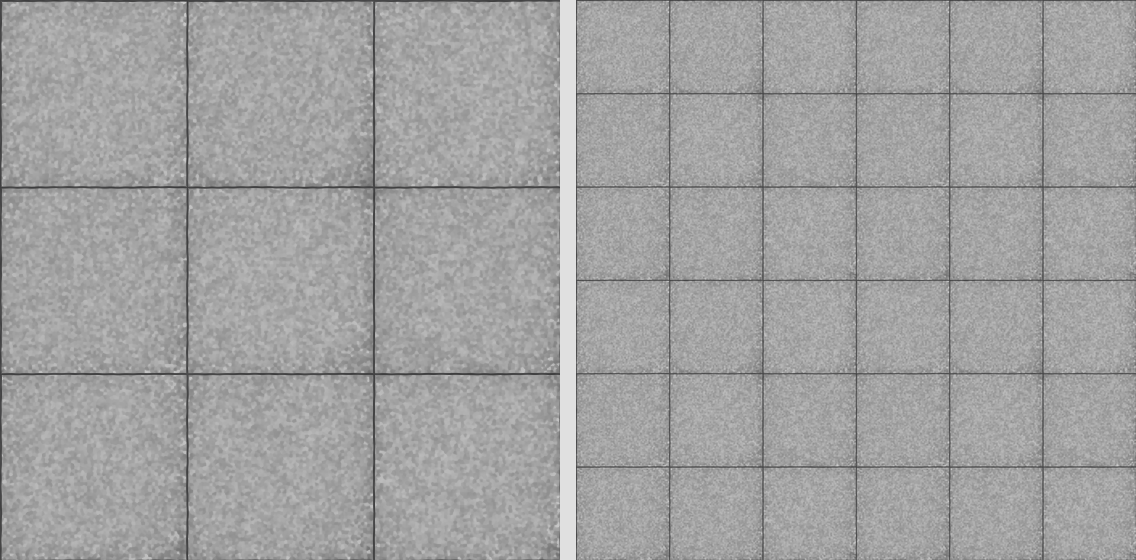
Left: one tile. Right: repeated 2 by 2.
This texture is drawn by a Shadertoy shader. Its source:

```glsl
// Square grey concrete pavers in a regular grid with thin dark joints.
// Wrapped, softly blended cellular noise gives the fine grain and patchy
// dirt; distances to the four sides of each paver give the edge wear.

#define TILES 3.0            // pavers across and down
#define JOINT_WIDTH 0.0105   // in paver widths
#define JOINT_SHIFT 0.004    // joint offset, right and down
#define FINE_CELLS 174.0     // fine grains across the canvas
#define COARSE_CELLS 78.0    // coarse mottling across the canvas
#define DIRT_CELLS 30.0      // dirt patches across the canvas
#define GRAIN_CONTRAST 0.125
#define MOTTLE_CONTRAST 0.045
#define WEAR_DEPTH 0.055     // falloff of edge dirt, in paver widths
#define STONE_COLOR vec3(0.650)
#define JOINT_COLOR vec3(0.265, 0.265, 0.268)

const float TAU = 6.2831853;

// Three random values per integer cell
vec3 hash3(vec2 cell, float seed) {
    uvec3 h = uvec3(uint(cell.x), uint(cell.y), uint(seed)) * 1664525u + 1013904223u;
    for (int i = 0; i < 2; i++) {
        h.x += h.y * h.z;
        h.y += h.z * h.x;
        h.z += h.x * h.y;
        h ^= h >> 16u;
    }
    return vec3(h & 65535u) / 65535.0;
}

// Cellular tones blended around jittered points, in -0.5..0.5, wrapping at 1
float grain(vec2 uv, float cells, float seed) {
    vec2 p = uv * cells, base = floor(p);
    float sum = 0.0, total = 0.0;
    for (int y = -1; y <= 1; y++)
    for (int x = -1; x <= 1; x++) {
        vec2 cell = base + vec2(x, y);
        vec3 rnd = hash3(mod(cell, cells), seed);
        vec2 toPoint = cell + 0.15 + 0.7 * rnd.xy - p;
        float weight = exp(-6.0 * dot(toPoint, toPoint));
        sum += weight * (rnd.z - 0.5);
        total += weight;
    }
    return sum / total;
}

// Dirt gathered along the sides, strongest right and at the lower right
float edgeWear(vec2 st) {
    vec2 nearLow = exp(-st / WEAR_DEPTH);
    vec2 nearHigh = exp(-(1.0 - st) / WEAR_DEPTH);
    float corner = exp(-length(st - vec2(0.95, 0.04)) / 0.09);
    return 0.8 * nearLow.x + nearHigh.x + 0.8 * nearLow.y
         + 0.65 * nearHigh.y + 0.5 * corner;
}

// Soft joint coverage with a faint waver along its length
float jointMask(vec2 st, vec2 pixel) {
    vec2 waver = 0.0010 * sin(TAU * st.yx * vec2(3.0, 2.0))
               + 0.0006 * sin(TAU * st.yx * vec2(11.0, 13.0));
    vec2 shifted = st - JOINT_SHIFT * vec2(1.0, -1.0) + waver;
    vec2 dist = abs(fract(shifted + 0.5) - 0.5);
    vec2 soft = max(pixel, vec2(0.004)) * 0.6;
    vec2 cover = 1.0 - smoothstep(0.5 * JOINT_WIDTH - soft, 0.5 * JOINT_WIDTH + soft, dist);
    return max(cover.x, cover.y);
}

void mainImage(out vec4 fragColor, in vec2 fragCoord) {
    vec2 uv = fragCoord / iResolution.xy;
    vec2 st = fract(uv * TILES);
    vec2 tile = floor(uv * TILES);

    // Stone surface
    float fine = grain(uv, FINE_CELLS, 1.0);
    float coarse = grain(uv, COARSE_CELLS, 2.0);
    float dirt = grain(uv, DIRT_CELLS, 3.0);
    float wear = edgeWear(st);
    float tone = GRAIN_CONTRAST * fine * (1.0 + 0.5 * min(wear, 1.0))
               + MOTTLE_CONTRAST * coarse + 0.02 * dirt;

    // Edge dirt, pale chips near the sides and a faint shift per paver
    tone -= 0.07 * wear * (1.0 + 1.1 * dirt + 0.6 * coarse);
    tone += 0.10 * smoothstep(0.3, 0.48, fine) * min(wear, 1.0);
    tone += 0.008 * (hash3(tile, 4.0).x - 0.5);

    vec3 color = STONE_COLOR + tone;
    color = mix(color, JOINT_COLOR + 0.06 * coarse, jointMask(st, TILES / iResolution.xy));
    fragColor = vec4(clamp(color, 0.0, 1.0), 1.0);
}
```
